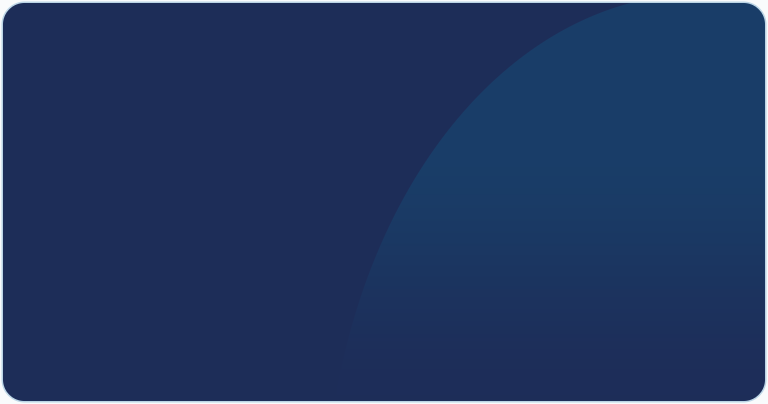
Reproduce this background procedurally as a Shadertoy shader.

```glsl
const vec3 PAPER = vec3(0.975, 0.985, 0.99);
const vec3 RIM = vec3(0.74, 0.84, 0.905);
const vec3 NAVY = vec3(0.114, 0.176, 0.347);
const vec3 TEAL_BLUE = vec3(0.098, 0.241, 0.408);

// Signed distance to a box with rounded corners
float roundedBox(vec2 p, vec2 halfSize, float radius) {
    vec2 q = abs(p) - halfSize + radius;
    return length(max(q, 0.0)) + min(max(q.x, q.y), 0.0) - radius;
}

// First-order distance to an ellipse
float ellipse(vec2 p, vec2 radii) {
    vec2 q = p / radii;
    float k = length(q);
    return (k - 1.0) * k / max(length(q / radii), 1e-4);
}

// Antialiased coverage of the inside of a shape
float coverage(float dist, float pixel) {
    return clamp(0.5 - dist / pixel, 0.0, 1.0);
}

// Dome tint, fading into the card towards the bottom
vec3 domeColor(float height, vec3 low, vec3 high) {
    return mix(low, high, smoothstep(0.01, 0.66, height));
}

void mainImage(out vec4 fragColor, in vec2 fragCoord) {
    // Canvas height is one unit
    float pixel = 1.0 / iResolution.y;
    vec2 p = fragCoord * pixel;
    vec2 canvas = iResolution.xy * pixel;

    // Card with a large dome rising on the right
    vec2 domeCenter = vec2(0.911 * canvas.x, -0.284);
    vec2 domeRadii = vec2(0.487 * canvas.x, 1.299);
    float dome = ellipse(p - domeCenter, domeRadii);
    vec3 card = mix(NAVY, domeColor(p.y, NAVY, TEAL_BLUE), coverage(dome, pixel));

    // Thin pale rim around the rounded card
    float margin = 0.0037;
    float rimWidth = 0.0037;
    float edge = roundedBox(p - 0.5 * canvas, 0.5 * canvas - margin, 0.057);
    vec3 color = mix(PAPER, RIM, coverage(edge, pixel));
    color = mix(color, card, coverage(edge + rimWidth, pixel));

    fragColor = vec4(color, 1.0);
}
```
